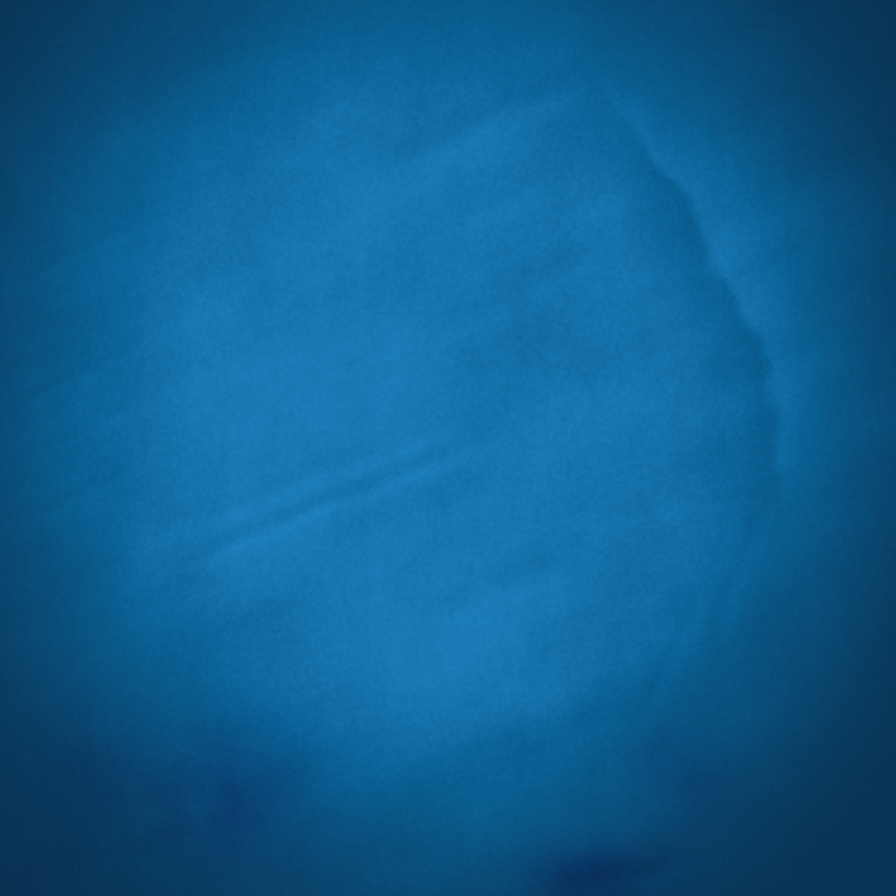
A WebGL 2 fragment shader for this texture:

```glsl
#version 300 es
precision highp float;
uniform vec2 u_resolution;
out vec4 fragColor;

float hash(vec2 p) {
  vec3 q = fract(p.xyx * vec3(0.1031, 0.103, 0.0973));
  q += dot(q, q.yzx + 33.33);
  return fract((q.x + q.y) * q.z);
}

float noise(vec2 p) {
  vec2 i = floor(p), f = fract(p);
  f = f * f * (3.0 - 2.0 * f);
  return mix(mix(hash(i), hash(i + vec2(1, 0)), f.x),
             mix(hash(i + vec2(0, 1)), hash(i + vec2(1, 1)), f.x), f.y);
}

// Fractal noise, centred on zero
float fbm(vec2 p) {
  float sum = 0.0, amp = 0.5;
  for (int i = 0; i < 5; i++) {
    sum += amp * (noise(p) - 0.5);
    p = mat2(1.6, 1.2, -1.2, 1.6) * p + 7.3;
    amp *= 0.5;
  }
  return sum;
}

// Trowel crease from a to b: lit below the line, shaded above it
float crease(vec2 p, vec2 a, vec2 b, float width) {
  vec2 dir = normalize(b - a);
  float along = dot(p - a, dir) / length(b - a);
  float d = dot(p - a, vec2(-dir.y, dir.x)) + 0.012 * fbm(p * 22.0);
  float ends = smoothstep(-0.08, 0.15, along) * (1.0 - smoothstep(0.75, 1.1, along));
  float wear = 0.75 + 1.2 * fbm(p * 30.0);
  return -2.0 * d / width * exp(-d * d / (width * width)) * ends * wear;
}

float blob(vec2 p, vec2 center, vec2 radius) {
  vec2 q = (p - center) / radius;
  return exp(-dot(q, q));
}

void main() {
  vec2 uv = gl_FragCoord.xy / u_resolution;
  float cloud = fbm(uv * 4.0 + 3.0);

  // Vignette
  vec2 q = (uv - vec2(0.48, 0.55)) * vec2(1.1, 1.0);
  float tone = mix(0.458, 0.2, smoothstep(0.22, 0.75, length(q) + 0.06 * cloud));

  // Mottling and diagonal brush strokes
  vec2 brush = mat2(0.91, -0.41, 0.41, 0.91) * uv;
  float lit = smoothstep(0.15, 0.45, tone);
  tone += lit * (0.035 * cloud + 0.045 * fbm(uv * 13.0));
  tone += lit * 0.045 * fbm(brush * vec2(5.0, 24.0) + 11.0);
  tone += lit * 0.02 * fbm(uv * vec2(45.0, 9.0));

  // Worn plaster edge curving down the right side
  float dy = uv.y - 0.47;
  float edge = uv.x - 0.86 + 1.0 * dy * dy + 0.05 * fbm(uv * 14.0);
  float span = smoothstep(0.36, 0.54, uv.y) * (1.0 - smoothstep(0.78, 0.96, uv.y));
  float outer = smoothstep(-0.008, 0.012, edge) * exp(-max(edge, 0.0) * 11.0);
  float inner = (1.0 - smoothstep(-0.012, 0.008, edge)) * exp(min(edge, 0.0) * 16.0);
  tone += span * (0.06 * outer - 0.022 * inner);

  // Creases
  tone += 0.027 * crease(uv, vec2(0.21, 0.37), vec2(0.54, 0.507), 0.011);
  tone += 0.018 * crease(uv, vec2(0.19, 0.405), vec2(0.51, 0.53), 0.013);
  tone += 0.020 * crease(uv, vec2(0.44, 0.815), vec2(0.65, 0.91), 0.016);
  tone += 0.018 * crease(uv, vec2(0.48, 0.63), vec2(0.68, 0.725), 0.018);
  tone += 0.015 * crease(uv, vec2(0.47, 0.31), vec2(0.64, 0.37), 0.015);
  tone += 0.016 * crease(uv, vec2(0.71, 0.19), vec2(0.80, 0.37), 0.012);
  tone += 0.013 * crease(uv, vec2(0.79, 0.28), vec2(0.86, 0.44), 0.013);
  tone += 0.012 * crease(uv, vec2(0.68, 0.422), vec2(0.85, 0.448), 0.010);
  tone += 0.014 * crease(uv, vec2(0.64, 0.005), vec2(0.78, 0.04), 0.010);
  for (int i = 0; i < 5; i++) {
    vec2 start = vec2(0.02 + 0.02 * hash(vec2(i, 4)), 0.42 + 0.066 * float(i));
    tone += 0.010 * crease(uv, start, start + vec2(0.13, 0.065), 0.009);
  }

  // Light patches
  tone += 0.025 * blob(uv, vec2(0.47, 0.24), vec2(0.13, 0.12));
  tone += 0.022 * blob(uv, vec2(0.18, 0.54), vec2(0.08, 0.18));

  // Navy stains along the bottom
  float navy = blob(uv, vec2(0.23, 0.11), vec2(0.14, 0.09));
  navy += blob(uv, vec2(0.67, 0.04), vec2(0.07, 0.06));
  navy += 0.5 * blob(uv, vec2(0.74, 0.12), vec2(0.06, 0.06));
  navy *= clamp(0.8 + 2.2 * fbm(uv * 11.0 + 5.0), 0.0, 1.4);
  tone -= 0.075 * navy;

  // Fine grain
  float grain = noise(uv * 260.0) + noise(uv * 410.0 + 19.0) - 1.0;
  tone += 0.02 * (0.4 + 0.6 * lit) * grain;

  vec3 color = vec3(0.035 + 0.075 * smoothstep(0.36, 0.5, tone), tone, 1.38 * tone + 0.055);
  color.b += 0.045 * navy;
  fragColor = vec4(clamp(color, 0.0, 1.0), 1.0);
}
```
